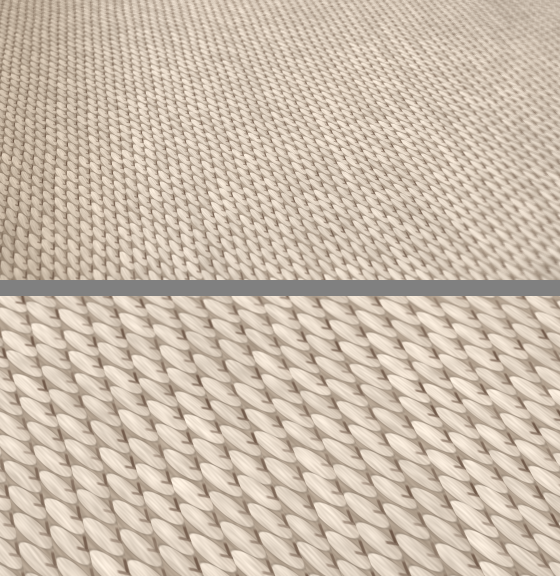
Top, the full canvas; bottom, a detail of the centre.
Reproduce this texture procedurally as a WebGL 1 fragment shader.

```glsl
precision highp float;
// Woven cream matting seen at a low angle: broad slanted strands in staggered columns.
// A perspective map turns the canvas into a stitch grid; strands are cut at the column
// seams over a taupe weft with fine ticks, and a sample loop smooths edges and blurs.

uniform vec2 u_resolution;

float hash(vec2 p) {
  return fract(sin(dot(p, vec2(127.1, 311.7))) * 4375.85);
}

vec2 gradient(vec2 p) {
  float angle = 6.2832 * hash(p);
  return vec2(cos(angle), sin(angle));
}

float gradientNoise(vec2 p) {
  vec2 i = floor(p);
  vec2 f = p - i;
  vec2 e = vec2(1.0, 0.0);
  vec2 w = f * f * f * (f * (f * 6.0 - 15.0) + 10.0);
  float low = mix(dot(gradient(i), f), dot(gradient(i + e), f - e), w.x);
  float high = mix(dot(gradient(i + e.yx), f - e.yx),
                   dot(gradient(i + 1.0), f - 1.0), w.x);
  return mix(low, high, w.y);
}

// Canvas position to (column, row), converging above the upper left
vec2 stitchGrid(vec2 p) {
  vec2 grid = vec2(99.0 * (p.x - 0.12) / (2.4 - p.y), 65.0 / (1.9 - p.y));
  return grid + 0.16 * vec2(gradientNoise(grid * 0.23),
                            gradientNoise(grid * 0.31 + 40.0));
}

vec3 weave(vec2 p) {
  vec2 grid = stitchGrid(p);
  float column = floor(grid.x);
  grid.y += 0.5 * mod(column, 2.0) + 0.3 * hash(vec2(column, 3.0));
  vec2 cell = floor(grid);
  vec2 q = grid - cell - 0.5;

  // Taupe weft with grain running along the strands
  float grain = gradientNoise(vec2((q.x + 0.55 * q.y) * 9.0 + column * 5.3, grid.y * 1.5));
  vec3 color = vec3(0.69, 0.625, 0.555) + 0.10 * grain;

  // Strands lapping over one another down the column
  for (int k = 1; k >= -1; k--) {
    float row = float(k);
    vec2 id = cell + vec2(0.0, row);
    float tone = hash(id);
    float along = q.y - row + 0.10 * (hash(id + 17.0) - 0.5);
    vec2 strand = vec2(q.x + 0.02 + 0.55 * along, along);
    vec2 bend = abs(strand) / vec2(0.37 + 0.07 * tone, 0.64);
    float edge = length(bend);
    float shadow = 1.0 - smoothstep(0.96, 1.12, edge);
    float cover = 1.0 - smoothstep(0.90, 1.01, edge);
    float fibre = gradientNoise(vec2(strand.x * 11.0 + tone * 57.0,
                                     along * 1.8 + id.y * 3.7));
    float light = 0.95 - 0.45 * bend.x * bend.x - 0.45 * strand.x + 0.28 * along;
    vec3 yarn = mix(vec3(0.67, 0.60, 0.53), vec3(0.91, 0.86, 0.80),
                    clamp(light, 0.0, 1.0));
    yarn += 0.12 * fibre + 0.06 * (tone - 0.5);
    yarn += 0.03 * (hash(vec2(column, 9.0)) - 0.5);
    color = mix(color * (1.0 - 0.10 * shadow), yarn, cover);
  }

  // Thin binding thread: an upright tick at the seam and a short ledge beside it
  float strength = 0.45 + 0.5 * hash(cell + 31.0);
  float tick = (1.0 - smoothstep(0.02, 0.07, abs(q.x - 0.44)))
             * (1.0 - smoothstep(0.16, 0.30, abs(q.y - 0.06)));
  float ledge = (1.0 - smoothstep(0.02, 0.08, abs(q.y + 0.13 + 0.25 * (q.x - 0.3))))
              * smoothstep(0.12, 0.22, q.x);
  return mix(color, vec3(0.41, 0.32, 0.26), strength * max(tick, 0.7 * ledge));
}

void main() {
  vec2 uv = gl_FragCoord.xy / u_resolution;

  // Focus lies in a band across the middle; blur grows toward the rims
  float away = (uv.y - 0.42) / 0.58;
  float blur = 0.006 * away * away + 0.006 * smoothstep(0.7, 1.0, uv.x);
  vec2 spread = 1.0 / u_resolution + blur * vec2(0.5, 1.0);

  vec3 color = vec3(0.0);
  for (int j = 0; j < 4; j++) {
    for (int i = 0; i < 4; i++) {
      vec2 offset = (vec2(float(i), float(j)) - 1.5) / 4.0;
      color += weave(uv + offset * spread) / 16.0;
    }
  }

  // Broad light: warm shadow at the left, softer falloff at the far corners
  float leftShadow = 1.0 - smoothstep(0.0, 0.32, uv.x);
  float rim = smoothstep(0.35, 0.75, length((uv - vec2(0.52, 0.5)) * vec2(1.0, 0.8)));
  color *= 1.0 - leftShadow * vec3(0.07, 0.09, 0.12);
  color *= 1.0 - 0.08 * rim;
  color *= 1.02 + 0.05 * gradientNoise(uv * vec2(4.0, 3.0));
  gl_FragColor = vec4(clamp(color, 0.0, 1.0), 1.0);
}
```
